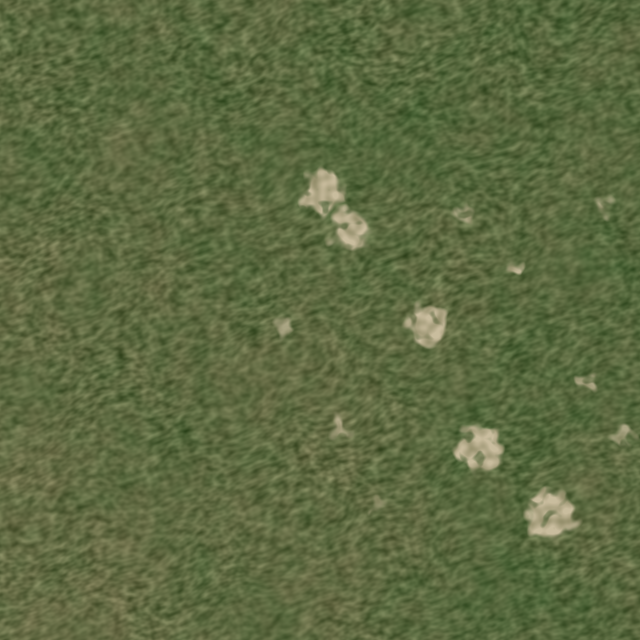
A three.js fragment shader for this texture:

```glsl
// Mown grass seen from above, with soft mottling and a few pale ragged clumps.
varying vec2 vUv;

const vec3 LUSH_GREEN = vec3(0.285, 0.390, 0.212);
const vec3 DRY_OLIVE = vec3(0.415, 0.428, 0.278);
const vec3 GRAIN_TINT = vec3(0.215, 0.195, 0.180);
const vec3 CLUMP_SHADE = vec3(0.57, 0.55, 0.41);
const vec3 CLUMP_LIGHT = vec3(0.79, 0.74, 0.62);
const float GRAIN_SCALE = 74.0;
const float GRAIN_ANGLE = 0.35;
const vec2 GRAIN_STRETCH = vec2(0.72, 1.15);
const float SWIRL = 0.012;
const int CLUMP_COUNT = 13;
const float SMALL_RADIUS = 0.012;
const float LARGE_RADIUS = 0.034;
const float CLUMP_SOFTNESS = 0.007;
const float CLUMP_RAGGEDNESS = 0.022;

float hash(vec2 p) {
  vec3 q = fract(vec3(p.xyx) * 0.1031);
  q += dot(q, q.yzx + 33.33);
  return fract((q.x + q.y) * q.z);
}

float cornerSlope(vec2 cell, vec2 offset) {
  float angle = 6.2832 * hash(cell);
  return dot(vec2(cos(angle), sin(angle)), offset);
}

// Gradient noise, centred on zero
float noise(vec2 p) {
  vec2 i = floor(p), f = fract(p);
  vec2 u = f * f * f * (f * (f * 6.0 - 15.0) + 10.0);
  vec2 e = vec2(1.0, 0.0);
  float low = mix(cornerSlope(i, f), cornerSlope(i + e.xy, f - e.xy), u.x);
  float high = mix(cornerSlope(i + e.yx, f - e.yx), cornerSlope(i + e.xx, f - e.xx), u.x);
  return mix(low, high, u.y);
}

vec2 noisePair(vec2 p) {
  return vec2(noise(p), noise(p + 57.3));
}

// Short blades: stretched, tilted and gently swirled noise
float grassGrain(vec2 p) {
  p += SWIRL * noisePair(p * 9.0 + 11.0);
  float c = cos(GRAIN_ANGLE), s = sin(GRAIN_ANGLE);
  vec2 q = mat2(c, -s, s, c) * p * GRAIN_STRETCH * GRAIN_SCALE;
  float grain = 0.70 * noise(q + 200.0) + 0.50 * noise(q * 1.8 + 400.0);
  float patchiness = 0.22 * noise(p * 24.0 + 90.0);
  return grain * (1.0 + 0.5 * noise(p * 6.0 + 30.0)) + patchiness;
}

// Share of dry grass: broad drifts, drier at lower left, plus small blotches
float dryness(vec2 p) {
  float drift = 0.58 + 0.28 * (0.5 - p.x) + 0.12 * (0.5 - p.y);
  drift += 0.38 * noise(p * 3.2 + 5.0) + 0.32 * noise(p * 8.0 + 70.0);
  return clamp(drift + 0.38 * noise(p * 30.0 + 130.0), -0.1, 1.15);
}

// Coverage of the pale clumps, scattered mostly to the right
float clumpCover(vec2 p) {
  vec2 ragged = p + CLUMP_RAGGEDNESS * noisePair(p * 46.0 + 300.0);
  float cover = 0.0;
  for (int k = 0; k < CLUMP_COUNT; k++) {
    float n = float(k);
    vec2 jitter = vec2(hash(vec2(n, 3.0)), hash(vec2(n, 17.0))) - 0.5;
    vec2 centre = vec2(0.38 + 0.62 * fract(n * 0.618 + 0.75), 0.18 + n * 0.046);
    centre += jitter * vec2(0.06, 0.10);
    float isLarge = 1.0 - step(0.5, mod(n, 3.0));
    float radius = mix(SMALL_RADIUS, LARGE_RADIUS, isLarge);
    radius *= 0.85 + 0.3 * hash(vec2(n, 29.0));
    float edge = length(ragged - centre) - radius;
    float strength = mix(0.55 + 0.4 * hash(vec2(n, 41.0)), 1.0, isLarge);
    cover = max(cover, strength * (1.0 - smoothstep(-CLUMP_SOFTNESS, CLUMP_SOFTNESS, edge)));
  }
  float gaps = smoothstep(-0.45, -0.10, noise(p * 58.0 + 500.0));
  return cover * mix(0.35, 1.0, gaps);
}

void main() {
  vec3 colour = mix(LUSH_GREEN, DRY_OLIVE, dryness(vUv));
  colour += GRAIN_TINT * grassGrain(vUv);

  float clumpTone = clamp(0.65 + 1.1 * noise(vUv * 62.0 + 700.0), 0.0, 1.0);
  vec3 clumpColour = mix(CLUMP_SHADE, CLUMP_LIGHT, clumpTone);
  colour = mix(colour, clumpColour, clumpCover(vUv));

  gl_FragColor = vec4(colour, 1.0);
}
```
